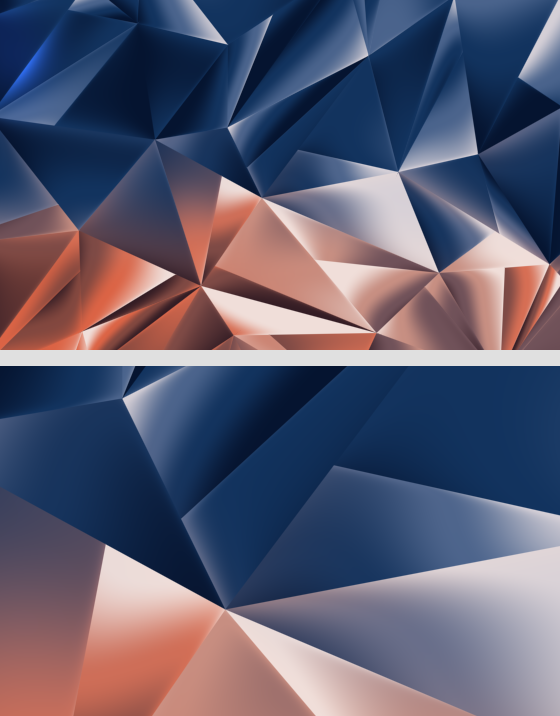
Top, the full canvas; bottom, a detail of the centre.
This background is drawn by a WebGL 2 fragment shader. Its source:

```glsl
#version 300 es
precision highp float;
// Folded low-poly facets with glossy gradients, navy above and copper below.

#define SPACING 0.31      // mesh size, in canvas heights
#define JITTER 0.8        // irregularity of the mesh, below 1
#define TILT 0.42         // mesh rotation in radians
#define SPLIT 0.55        // share of triangles cut into slivers
#define HORIZON 0.41      // height where cool turns to warm
#define GLOW 0.34         // strength of the light along folds
#define RIM 0.13          // strength of the thin bright edges
#define LAMP vec2(1.13, 0.58)   // centre of the pale highlight
#define SPARK vec2(0.04, 0.83)  // centre of the electric blue accent

uniform vec2 u_resolution;
out vec4 fragColor;

const vec3 INK    = vec3(0.02, 0.08, 0.19);
const vec3 NAVY   = vec3(0.07, 0.20, 0.37);
const vec3 SLATE  = vec3(0.29, 0.39, 0.55);
const vec3 PEARL  = vec3(0.83, 0.81, 0.84);
const vec3 UMBER  = vec3(0.20, 0.11, 0.14);
const vec3 MAUVE  = vec3(0.44, 0.32, 0.35);
const vec3 ROSE   = vec3(0.78, 0.56, 0.51);
const vec3 COPPER = vec3(0.86, 0.39, 0.27);
const vec3 CREAM  = vec3(0.94, 0.87, 0.85);

float hash(vec2 v) {
  return fract(sin(dot(v, vec2(127.1, 311.7))) * 43758.5);
}

vec3 hash3(vec2 v) {
  return vec3(hash(v + 3.1), hash(v + 17.7), hash(v + 41.3));
}

float cross2(vec2 a, vec2 b) { return a.x * b.y - a.y * b.x; }

float area(vec2 a, vec2 b, vec2 c) { return cross2(b - a, c - a); }

// Signed distance to the line a-b, positive on its left
float edge(vec2 p, vec2 a, vec2 b) {
  return cross2(b - a, p - a) / max(length(b - a), 1e-4);
}

mat2 rotation() {
  float c = cos(TILT), s = sin(TILT);
  return mat2(c, s, -s, c);
}

vec2 meshPoint(vec2 cell) {
  vec2 offset = vec2(hash(cell), hash(cell + 57.3)) - 0.5;
  return SPACING * (rotation() * (cell + JITTER * offset));
}

vec3 ramp(float t, vec3 dark, vec3 deep, vec3 middle, vec3 pale) {
  vec3 col = mix(dark, deep, smoothstep(0.0, 0.3, t));
  col = mix(col, middle, smoothstep(0.3, 0.62, t));
  return mix(col, pale, smoothstep(0.62, 1.0, t));
}

// Gradient, fold light and colour of one facet; d holds its edge distances
vec3 shade(vec2 p, vec2 centre, vec3 d, vec3 bary, vec2 seed) {
  vec3 r = hash3(seed), corner = pow(hash3(seed + 7.9), vec3(1.6));
  vec2 q = mix(centre, p, 0.5);

  float height = q.y + 0.075 * q.x + 0.14 * (r.x - 0.5);
  float warm = smoothstep(HORIZON + 0.11, HORIZON - 0.09, height);
  float band = exp(-pow((q.y - 0.40) / 0.15, 2.0));
  float lamp = exp(-dot(q - LAMP, q - LAMP) / 0.035);

  float glow = exp(-d.x / (0.02 + 0.06 * r.y)) * (0.3 + 0.7 * r.z);
  float crease = exp(-d.y / 0.07);
  float rim = exp(-d.z / 0.004);
  float tone = 0.05 + 0.75 * smoothstep(0.02, 0.9, dot(bary, corner));
  tone += GLOW * glow - 0.2 * crease + RIM * rim;
  tone += 0.14 * band + 0.42 * lamp + 0.21 * warm;

  // Copper gathers at the lower left and on a few other facets
  float fire = smoothstep(1.0, 0.3, q.x) * smoothstep(0.36, 0.18, q.y);
  fire = max(fire, 0.75 * step(0.78, r.y));
  vec3 hot = ramp(tone - 0.1 * fire, UMBER, mix(MAUVE, COPPER * 0.65, 0.6 * fire),
                  mix(ROSE, COPPER, fire), CREAM);
  vec3 cold = ramp(tone, INK, NAVY, SLATE, PEARL);
  vec3 col = mix(cold, hot, clamp(warm + 0.5 * glow * band, 0.0, 1.0));

  float spark = exp(-dot(p - SPARK, p - SPARK) / 0.012);
  return col + vec3(0.15, 0.30, 0.75) * spark * (0.2 + glow);
}

// Colour weighted by smooth coverage
vec4 facet(vec2 p, vec2 a, vec2 b, vec2 c, vec2 seed) {
  vec3 d = vec3(edge(p, b, c), edge(p, c, a), edge(p, a, b));
  float blur = 0.8 / u_resolution.y;
  float cover = smoothstep(-blur, blur, min(d.x, min(d.y, d.z)));
  if (cover <= 0.0) return vec4(0.0);
  d = max(d, 0.0);
  vec3 bary = d * vec3(length(c - b), length(a - c), length(b - a));
  bary /= max(bary.x + bary.y + bary.z, 1e-6);
  return vec4(shade(p, (a + b + c) / 3.0, d, bary, seed), 1.0) * cover;
}

// A triangle, sometimes cut in two from a random corner
vec4 triangle(vec2 p, vec2 a, vec2 b, vec2 c, vec2 seed) {
  if (hash(seed + 5.3) > SPLIT) return facet(p, a, b, c, seed);
  if (hash(seed + 9.7) < 0.5) { vec2 first = a; a = b; b = c; c = first; }
  vec2 m = mix(b, c, mix(0.2, 0.8, hash(seed + 2.2)));
  return facet(p, a, b, m, seed) + facet(p, a, m, c, seed + 0.13);
}

void main() {
  vec2 p = gl_FragCoord.xy / u_resolution.y;
  vec2 home = floor(p * rotation() / SPACING);
  vec4 sum = vec4(0.0);
  for (int y = -1; y <= 1; y++)
    for (int x = -1; x <= 1; x++) {
      vec2 cell = home + vec2(x, y);
      vec2 a = meshPoint(cell), b = meshPoint(cell + vec2(1, 0));
      vec2 c = meshPoint(cell + 1.0), d = meshPoint(cell + vec2(0, 1));
      // Pick a diagonal that stays inside the quad
      float rising = min(area(a, b, c), area(a, c, d));
      float falling = min(area(a, b, d), area(b, c, d));
      if (rising * mix(0.5, 2.0, hash(cell + 23.9)) > falling)
        sum += triangle(p, a, b, c, cell) + triangle(p, a, c, d, cell + 0.37);
      else
        sum += triangle(p, a, b, d, cell) + triangle(p, b, c, d, cell + 0.37);
    }
  fragColor = vec4(clamp(sum.rgb / max(sum.a, 1e-4), 0.0, 1.0), 1.0);
}
```
